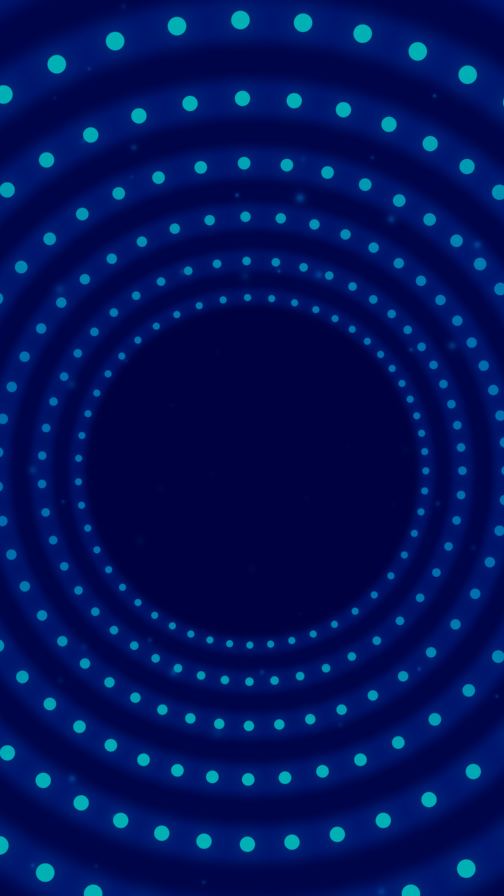
A Shadertoy shader for this background:

```glsl
// Concentric rings of cyan dots on rippling deep-blue bands, with a dark core and faint specks.

const float TAU          = 6.283185;
const float CENTER_Y     = 0.474;    // ring centre, in canvas heights
const float INNER_RADIUS = 0.194;
const float RING_GROWTH  = 1.2103;   // radius ratio of successive rings
const float LAST_RING    = 5.0;
const float DOTS         = 50.0;     // dots on every ring
const float DOT_SIZE     = 0.0207;   // dot radius relative to its ring
const float SPECK_CELLS  = 15.0;     // speck grid cells per canvas height
const float SPECK_CHANCE = 0.42;

const vec3 CORE_BLUE  = vec3(0.00, 0.003, 0.25);
const vec3 GAP_BLUE   = vec3(0.00, 0.015, 0.285);
const vec3 BAND_BLUE  = vec3(0.00, 0.080, 0.43);
const vec3 DOT_BLUE   = vec3(0.00, 0.42, 0.68);
const vec3 DOT_CYAN   = vec3(0.00, 0.69, 0.71);
const vec3 SPECK_BLUE = vec3(0.01, 0.33, 0.66);

vec3 hash3(vec2 cell) {
    vec3 q = fract(cell.xyx * vec3(0.1031, 0.1030, 0.0973));
    q += dot(q, q.yxz + 33.33);
    return fract((q.xxy + q.yzz) * q.zyx);
}

// Angle warped so that the dots bunch and spread around the ring.
float warpedAngle(float a) {
    return a + 0.077
         - 0.0067 * cos(a)       + 0.0559 * sin(a)
         - 0.0437 * cos(2.0 * a) + 0.0100 * sin(2.0 * a)
         - 0.0298 * cos(3.0 * a) + 0.0110 * sin(3.0 * a);
}

// Soft points of light, one possible speck per grid cell.
float specks(vec2 p) {
    vec2 g = p * SPECK_CELLS;
    vec2 base = floor(g);
    float light = 0.0;
    for (int y = -1; y <= 1; y++)
    for (int x = -1; x <= 1; x++) {
        vec2 cell = base + vec2(x, y);
        vec3 rnd = hash3(cell + 71.0);
        vec3 look = hash3(cell + 193.0);
        float size = mix(0.018, 0.055, look.y * look.y);
        float d = length(g - cell - rnd.xy) / size;
        float glow = exp(-0.5 * d * d) + 0.25 * exp(-0.12 * d * d);
        light += step(rnd.z, SPECK_CHANCE) * mix(0.2, 0.75, look.x) * glow;
    }
    return min(light, 1.0);
}

void mainImage(out vec4 fragColor, in vec2 fragCoord) {
    float pixel = 1.0 / iResolution.y;
    vec2 p = (fragCoord - 0.5 * vec2(iResolution.x, 0.0)) * pixel;
    p.y -= CENTER_Y;
    float radius = max(length(p), 1e-4);
    float angle = atan(p.y, p.x);

    // Glowing bands, evenly spaced in log radius
    float ringPos = log(radius / INNER_RADIUS) / log(RING_GROWTH);
    float band = smoothstep(0.05, 0.9, 0.5 + 0.5 * cos(TAU * ringPos));
    float outside = smoothstep(-0.5, 0.05, ringPos);
    float strength = mix(0.72, 1.0, smoothstep(0.0, 4.0, ringPos));
    vec3 color = mix(CORE_BLUE, GAP_BLUE, outside);
    color = mix(color, BAND_BLUE, band * outside * strength);

    // Specks, fainter inside the core
    color = mix(color, SPECK_BLUE, specks(p) * mix(0.15, 0.8, outside));

    // Nearest dot on the nearest ring
    float ring = clamp(round(ringPos), 0.0, LAST_RING);
    float ringRadius = INNER_RADIUS * pow(RING_GROWTH, ring);
    float warped = warpedAngle(angle);
    float slope = (warpedAngle(angle + 0.01) - warped) / 0.01;
    float dotStep = TAU / DOTS;
    float offAngle = (warped - dotStep * round(warped / dotStep)) / slope;
    float d = length(vec2(radius - ringRadius, ringRadius * offAngle))
            - DOT_SIZE * ringRadius;

    // Dots turn from blue to cyan towards the top and bottom
    float height = abs(p.y) + 0.07 * smoothstep(0.1, -0.3, p.y)
                 - 0.18 * max(p.x, 0.0);
    vec3 dotColor = mix(DOT_BLUE, DOT_CYAN, smoothstep(0.08, 0.44, height));
    float halo = 0.10 * exp(-max(d, 0.0) / (0.02 * ringRadius));
    float cover = smoothstep(pixel, -pixel, d);
    color = mix(color, dotColor, max(cover, halo));

    fragColor = vec4(color, 1.0);
}
```
